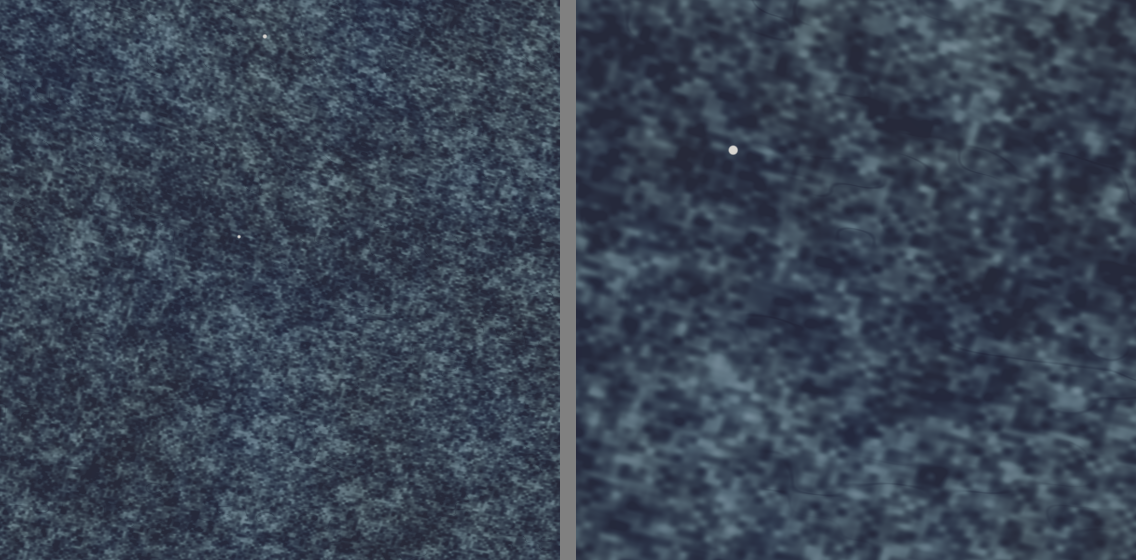
Left: the whole. Right: its middle third, enlarged.
Reproduce this texture procedurally as a WebGL 2 fragment shader.

```glsl
#version 300 es
precision highp float;
precision highp int;
// Mottled slate-blue felt: faint slanting blotches, crisp fibre grain, a few pale specks.

uniform vec2 u_resolution;
out vec4 fragColor;

const int SHADES = 6;
const vec3 SHADE[SHADES] = vec3[SHADES](
  vec3(0.145, 0.160, 0.230), vec3(0.170, 0.200, 0.272), vec3(0.203, 0.248, 0.314),
  vec3(0.248, 0.302, 0.361), vec3(0.292, 0.360, 0.412), vec3(0.360, 0.440, 0.488));
// Tone, in standard deviations, at which each shade is reached
const float LEVEL[SHADES] = float[SHADES](-1.85, -0.9, -0.11, 0.6, 1.25, 2.05);

const int OCTAVES = 6;
const float FREQUENCY[OCTAVES] = float[OCTAVES](4.0, 10.0, 24.0, 54.0, 115.0, 215.0);
const float WEIGHT[OCTAVES] = float[OCTAVES](0.15, 0.18, 0.26, 0.39, 0.58, 0.62);

// Integer hash of a cell, giving 0..1
float hash(vec2 cell, uint seed) {
  uvec2 c = uvec2(ivec2(cell));
  uint h = c.x * 1664525u + c.y * 22695477u + seed * 747796405u;
  h = (h ^ (h >> 16)) * 2146121005u;
  h = (h ^ (h >> 15)) * 2221713035u;
  h ^= h >> 16;
  return float(h >> 8) / 16777216.0;
}

// Value noise with zero mean and unit deviation
float noise(vec2 p, uint seed) {
  vec2 cell = floor(p);
  vec2 f = p - cell;
  f = f * f * (3.0 - 2.0 * f);
  float low = mix(hash(cell, seed), hash(cell + vec2(1, 0), seed), f.x);
  float high = mix(hash(cell + vec2(0, 1), seed), hash(cell + vec2(1, 1), seed), f.x);
  return (mix(low, high, f.y) - 0.5) / 0.2145;
}

vec2 rotate(vec2 p, float angle) {
  float c = cos(angle), s = sin(angle);
  return vec2(c * p.x - s * p.y, s * p.x + c * p.y);
}

// Nap of the cloth: level at the bottom, falling to the right at the top
vec2 napCoords(vec2 p) {
  float slope = 0.4 * smoothstep(0.0, 1.0, p.y);
  return vec2(p.x, p.y + slope * (p.x - 0.5));
}

// Sum of octaves, each turned a little; the finest follow the nap least
float mottle(vec2 p, vec2 nap) {
  float sum = 0.0;
  for (int i = 0; i < OCTAVES; i++) {
    float turn = 0.25 * (float(i % 3) - 1.0);
    float follow = i < 4 ? 1.0 : 0.35;
    vec2 q = rotate(mix(p, nap, follow) * vec2(0.85, 1.12), turn) * FREQUENCY[i];
    sum += WEIGHT[i] * noise(q + 17.3 * float(i), uint(i + 1));
  }
  return sum;
}

// Thin dark creases lying along the nap
float creases(vec2 nap) {
  float ridge = abs(noise(nap * vec2(40.0, 80.0), 21u));
  float patches = smoothstep(0.5, 1.5, noise(nap * vec2(22.0, 34.0), 22u));
  return (1.0 - smoothstep(0.0, 0.35, ridge)) * patches;
}

// Rare pale fibres, long along the nap
float fibres(vec2 nap) {
  float strand = smoothstep(1.0, 1.9, noise(nap * vec2(45.0, 170.0), 31u));
  return strand * smoothstep(1.2, 2.1, noise(nap * vec2(9.0, 24.0), 32u));
}

vec3 shade(float tone) {
  vec3 colour = SHADE[0];
  for (int i = 1; i < SHADES; i++) {
    float t = (tone - LEVEL[i - 1]) / (LEVEL[i] - LEVEL[i - 1]);
    colour = mix(colour, SHADE[i], clamp(t, 0.0, 1.0));
  }
  return colour + 0.07 * max(tone - LEVEL[SHADES - 1], 0.0);
}

// Few bright dots, at most one in each cell of a coarse grid
float specks(vec2 p, float density, float pixel) {
  vec2 cell = floor(p * density);
  vec2 offset = 0.2 + 0.6 * vec2(hash(cell, 41u), hash(cell, 42u));
  float present = step(0.955, hash(cell, 43u));
  float radius = mix(0.0025, 0.004, hash(cell, 44u));
  float d = length(p - (cell + offset) / density) - radius;
  return present * (1.0 - smoothstep(-pixel, pixel, d));
}

void main() {
  vec2 p = gl_FragCoord.xy / u_resolution.y;
  float pixel = 1.0 / u_resolution.y;
  vec2 nap = napCoords(p);

  float tone = mottle(p, nap) - 0.6 * creases(nap) + 0.9 * fibres(nap);
  vec3 colour = shade(tone);

  // Slow drift between bluer and greyer-green dye
  float drift = noise(p * 5.0 + 3.7, 51u) + 0.5 * noise(p * 40.0, 52u);
  colour += drift * vec3(0.003, 0.001, -0.004);

  colour = mix(colour, vec3(0.85, 0.84, 0.82), specks(p, 8.0, pixel));
  fragColor = vec4(colour, 1.0);
}
```
